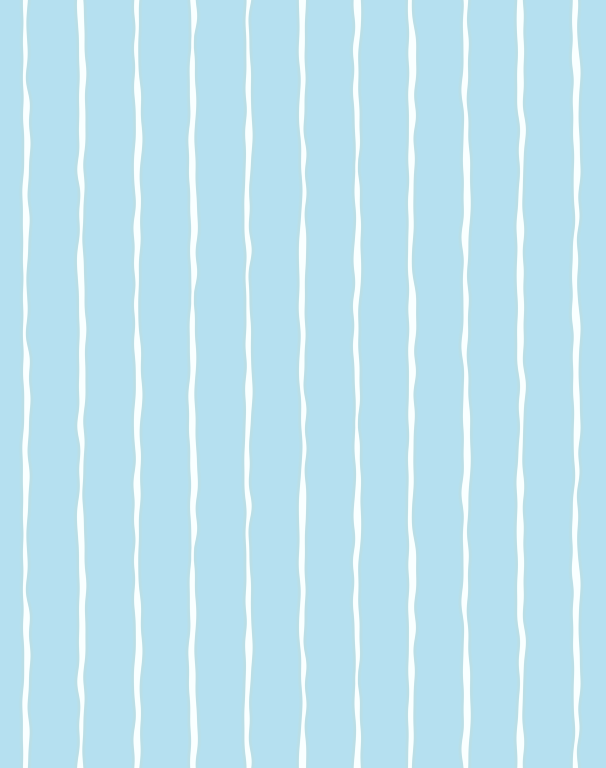
Give the GLSL for this pattern, as a Shadertoy shader.

```glsl
// Hand-painted thin white vertical stripes with wavering edges on pale sky blue.

const float TAU = 6.2831853;
const float STRIPES = 11.0;         // stripes across the canvas
const float REPEATS_DOWN = 3.0;     // brush wobble cycles down the canvas
const int HARMONICS = 7;            // layers in the wobble

// Lengths below are fractions of one stripe spacing.
const float HALF_WIDTH = 0.048;
const float WIDTH_SPREAD = 0.12;    // relative width change between stripes
const float WIDTH_WOBBLE = 0.010;
const float CENTER_WOBBLE = 0.014;
const float SPACING_BIAS = -0.022;
const float SPACING_SWAY = 0.025;   // slow unevenness of the spacing
const float EDGE_SOFTNESS = 0.024;
const float FRINGE_WIDTH = 0.05;

const vec3 SKY = vec3(0.71, 0.88, 0.94);
const vec3 FRINGE = vec3(0.73, 0.87, 0.90);
const vec3 PAINT = vec3(0.975, 1.0, 1.0);

float hash(vec2 p) {
    vec3 q = fract(vec3(p.xyx) * 0.1031);
    q += dot(q, q.yzx + 33.33);
    return fract((q.x + q.y) * q.z);
}

// Layered sines with random phases; repeats whenever t grows by one.
float wobble(float t, float seed) {
    float sum = 0.0;
    for (int k = 1; k <= HARMONICS; k++) {
        float f = float(k);
        sum += sin(TAU * (f * t + hash(vec2(seed, f * 7.3)))) * pow(f, -0.7);
    }
    return sum;
}

void mainImage(out vec4 fragColor, in vec2 fragCoord) {
    vec2 uv = fragCoord / iResolution.xy;
    float x = uv.x * STRIPES;
    float id = floor(x);
    float t = uv.y * REPEATS_DOWN;

    // Wandering centre line of this stripe
    float center = 0.5 + SPACING_BIAS
        + SPACING_SWAY * cos(TAU * (id - 3.5) / STRIPES)
        + CENTER_WOBBLE * wobble(t, id + 3.0);

    // Uneven brush pressure
    float spread = 1.0 + WIDTH_SPREAD * (2.0 * hash(vec2(id, 91.0)) - 1.0);
    float halfWidth = HALF_WIDTH * spread + WIDTH_WOBBLE * wobble(t, id + 47.0);
    halfWidth = max(halfWidth, 0.5 * HALF_WIDTH);

    // Signed distance to the painted edge, in stripe spacings
    float d = abs(fract(x) - center) - halfWidth;
    float soft = 0.5 * max(EDGE_SOFTNESS, STRIPES / iResolution.x);

    // Greyer fringe on the ground, then the paint
    float fringe = 1.0 - smoothstep(0.5 * FRINGE_WIDTH, 1.5 * FRINGE_WIDTH, d);
    float paint = 1.0 - smoothstep(-soft, soft, d);
    vec3 color = mix(mix(SKY, FRINGE, fringe), PAINT, paint);

    fragColor = vec4(color, 1.0);
}
```
